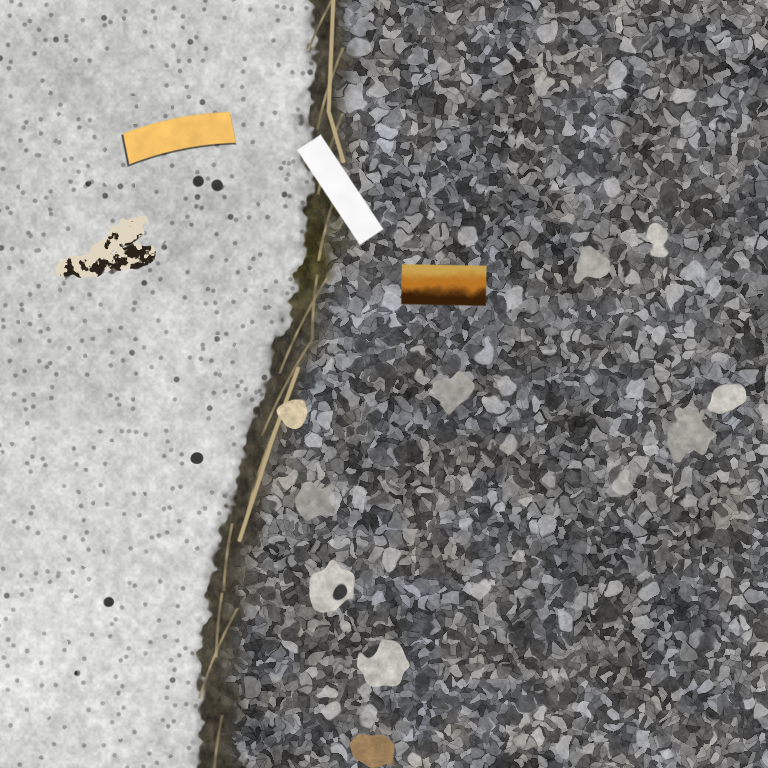
This texture is drawn by a three.js fragment shader. Its source:

```glsl
varying vec2 vUv;

const float SOFT = 0.0014;
const float GAP_WIDTH = 0.052;
const float CHIP_SCALE = 62.0;
const float GRIT_SCALE = 118.0;
const float STONE_SCALE = 27.0;
const float STRAWS = 12.0;
const vec3 CONCRETE = vec3(0.79, 0.79, 0.785);
const vec3 PALE = vec3(0.76, 0.75, 0.72);
const vec3 DARK = vec3(0.23);
const vec3 STRAW = vec3(0.66, 0.60, 0.46);
const vec3 FILTER = vec3(0.97, 0.77, 0.42);

float hash(vec2 p) {
  vec3 q = fract(p.xyx * vec3(0.1031, 0.1030, 0.0973));
  q += dot(q, q.yzx + 33.33);
  return fract((q.x + q.y) * q.z);
}

float noise(vec2 p) {
  vec2 i = floor(p), f = fract(p);
  f = f * f * (3.0 - 2.0 * f);
  return mix(mix(hash(i), hash(i + vec2(1, 0)), f.x),
             mix(hash(i + vec2(0, 1)), hash(i + vec2(1, 1)), f.x), f.y);
}

float fbm(vec2 p) {
  return 0.5 * noise(p) + 0.3 * noise(p * 2.1 + 17.0) + 0.2 * noise(p * 4.3 + 41.0);
}

// x = gap to neighbour, y = random of cell, z = distance to centre
vec3 shards(vec2 p) {
  vec2 cell = floor(p), owner = cell;
  float near = 9.0, next = 9.0;
  for (int j = -1; j <= 1; j++)
    for (int i = -1; i <= 1; i++) {
      vec2 c = cell + vec2(i, j);
      float d = length(c + vec2(hash(c), hash(c + 57.0)) - p);
      if (d < near) { next = near; near = d; owner = c; }
      else next = min(next, d);
    }
  return vec3(next - near, hash(owner + 113.0), near);
}

float cover(float d) { return 1.0 - smoothstep(-SOFT, SOFT, d); }

vec2 toLocal(vec2 p, vec2 centre, float angle) {
  float c = cos(angle), s = sin(angle);
  p -= centre;
  return vec2(c * p.x + s * p.y, c * p.y - s * p.x);
}

float box(vec2 p, vec2 halfSize) {
  vec2 q = abs(p) - halfSize;
  return length(max(q, 0.0)) + min(max(q.x, q.y), 0.0);
}

float segment(vec2 p, vec2 a, vec2 b) {
  vec2 ab = b - a;
  return length(p - a - ab * clamp(dot(p - a, ab) / dot(ab, ab), 0.0, 1.0));
}

float slabEdge(float y) { return 0.262 + 0.128 * smoothstep(0.17, 0.76, y) + 0.014 * y; }

vec3 concrete(vec2 p) {
  float tone = 0.16 * (fbm(p * 9.0) - 0.5) + 0.2 * (fbm(p * 85.0) - 0.5);
  tone += 0.05 * (1.0 - smoothstep(0.2, 0.6, p.y)) + 0.07 * (noise(p * 260.0) - 0.5);
  vec3 fleck = shards(p * 80.0 + 5.0), pit = shards(p * 34.0);
  tone -= 0.23 * step(0.8, fleck.y) * (1.0 - smoothstep(0.12, 0.34, fleck.z));
  tone -= 0.38 * step(0.95, pit.y) * (1.0 - smoothstep(0.08, 0.17, pit.z));
  return CONCRETE + tone;
}

vec3 asphalt(vec2 p) {
  vec2 w = p + 0.012 * (vec2(noise(p * 75.0), noise(p * 75.0 + 31.0)) - 0.5);
  vec3 grit = shards(w * GRIT_SCALE), chip = shards(w * CHIP_SCALE), stone = shards(w * STONE_SCALE);
  float tone = (0.23 + 0.4 * pow(grit.y, 1.4)) * mix(0.78, 1.0, smoothstep(0.0, 0.2, grit.x));
  float chipTone = 0.24 + 0.5 * fract(chip.y * 17.0);
  tone = mix(tone, chipTone, 0.85 * step(0.58, chip.y) * smoothstep(0.06, 0.22, chip.x));
  float stoneTone = mix(0.27, 0.71, step(0.35, fract(stone.y * 41.0)));
  tone = mix(tone, stoneTone, 0.85 * step(0.87, stone.y) * (1.0 - smoothstep(0.3, 0.38, stone.z)));
  tone += 0.17 * (fbm(p * 12.0) - 0.5) + 0.16 * (fbm(p * 190.0) - 0.5);
  return tone * mix(vec3(1.02, 0.99, 0.95), vec3(0.97, 0.99, 1.04), noise(p * 22.0));
}

void pebble(inout vec3 col, float x, float y, float radius, vec3 tint) {
  float d = length(vUv - vec2(x, y)) - radius * (0.55 + 0.9 * noise(vUv * 60.0));
  col = mix(col, tint * (0.82 + 0.36 * fbm(vUv * 110.0)), cover(d));
}

void main() {
  vec2 p = vUv;
  float jag = 0.03 * (fbm(p * 26.0) - 0.5) + 0.012 * (noise(p * 120.0) - 0.5);
  float d = p.x - slabEdge(p.y) + jag;

  // Ground and stones
  vec3 col = asphalt(p);
  pebble(col, 0.432, 0.235, 0.028, PALE);
  pebble(col, 0.441, 0.229, 0.010, DARK);
  pebble(col, 0.499, 0.132, 0.026, PALE);
  pebble(col, 0.589, 0.487, 0.024, PALE * 0.83);
  pebble(col, 0.769, 0.654, 0.022, PALE * 0.87);
  pebble(col, 0.857, 0.690, 0.019, PALE);
  pebble(col, 0.948, 0.480, 0.022, PALE);
  pebble(col, 0.895, 0.435, 0.027, PALE * 0.83);
  pebble(col, 0.409, 0.350, 0.024, PALE * 0.8);
  pebble(col, 0.487, 0.021, 0.024, vec3(0.6, 0.49, 0.35));

  // Mossy joint beside the slab
  vec3 soil = mix(vec3(0.11, 0.1, 0.08), vec3(0.4, 0.37, 0.3), fbm(p * vec2(95.0, 60.0)));
  soil.b *= 0.6 + 0.4 * smoothstep(0.0, 0.12, abs(p.y - 0.67));
  col = mix(col, soil, 0.9 * (1.0 - smoothstep(GAP_WIDTH * 0.45, GAP_WIDTH * 1.25, d)));
  vec3 slab = concrete(p) * (1.0 - 0.22 * smoothstep(-0.016, 0.002, d));
  col = mix(slab, col, smoothstep(-0.003, 0.003, d));

  // Dry straw
  for (float k = 0.0; k < STRAWS; k++) {
    float r = hash(vec2(k, 7.0)), y = (k + r) / STRAWS, t = p.y - y;
    float x = slabEdge(y) + 0.012 + 0.022 * hash(vec2(k, 19.0)) + t * (0.6 * r - 0.05 + t);
    float blade = max(abs(p.x - x) - 0.0018, abs(t) - 0.035 - 0.03 * r);
    col = mix(col, STRAW * (0.65 + 0.5 * noise(p * 90.0)), 0.8 * cover(blade));
  }
  vec2 bend = vec2(0.428, 0.855), knot = vec2(0.358, 0.438);
  float stalk = min(segment(p, vec2(0.434, 1.0), bend), segment(p, bend, vec2(0.447, 0.79)));
  stalk = min(stalk, segment(p, vec2(0.388, 0.52), knot));
  stalk = min(stalk, segment(p, knot, vec2(0.312, 0.297)));
  col = mix(col, STRAW * 1.1, cover(stalk - 0.0027));
  pebble(col, 0.384, 0.459, 0.018, vec3(0.82, 0.76, 0.64));

  // Dark specks on the slab
  pebble(col, 0.258, 0.764, 0.007, DARK);
  pebble(col, 0.283, 0.760, 0.008, DARK);
  pebble(col, 0.257, 0.404, 0.007, DARK);
  pebble(col, 0.143, 0.216, 0.006, DARK);

  // Yellow filter
  vec2 q = toLocal(p, vec2(0.233, 0.824), 0.2);
  q.y += 1.2 * q.x * q.x - 0.002;
  col *= 1.0 - 0.65 * cover(box(q + 0.0015, vec2(0.072, 0.021)));
  col = mix(col, FILTER * (0.91 + 0.16 * fbm(p * 55.0)), cover(box(q, vec2(0.071, 0.0205))));

  // White paper tube
  q = toLocal(p, vec2(0.443, 0.753), -0.985);
  col = mix(col, vec3(0.99 - 0.03 * noise(p * 70.0)), cover(box(q, vec2(0.074, 0.0185))));

  // Brown filter, shaded toward its underside
  q = toLocal(p, vec2(0.578, 0.629), -0.02);
  float h = q.y / 0.026 + 0.5 * (fbm(p * 65.0) - 0.5);
  vec3 brown = mix(vec3(0.22, 0.12, 0.04), vec3(0.72, 0.46, 0.15), smoothstep(-0.65, 0.0, h));
  brown = mix(brown, vec3(0.78, 0.63, 0.32), smoothstep(0.15, 0.75, h));
  col = mix(col, brown, cover(box(q, vec2(0.055, 0.026))));

  // Burnt stub with a torn flap
  float stub = min(segment(p, vec2(0.088, 0.65), vec2(0.188, 0.668)),
                   segment(p, vec2(0.133, 0.675), vec2(0.178, 0.708)));
  stub += 0.01 * noise(p * 95.0) - 0.018;
  float lift = p.y - 0.665 - 0.3 * (p.x - 0.14);
  float soot = smoothstep(0.48, 0.62, fbm(p * 100.0) + 0.9 * (p.x - 0.14) - 6.0 * lift);
  col = mix(col, mix(vec3(0.88, 0.84, 0.75), vec3(0.17, 0.14, 0.11), soot), cover(stub));

  gl_FragColor = vec4(clamp(col, 0.0, 1.0), 1.0);
}
```
